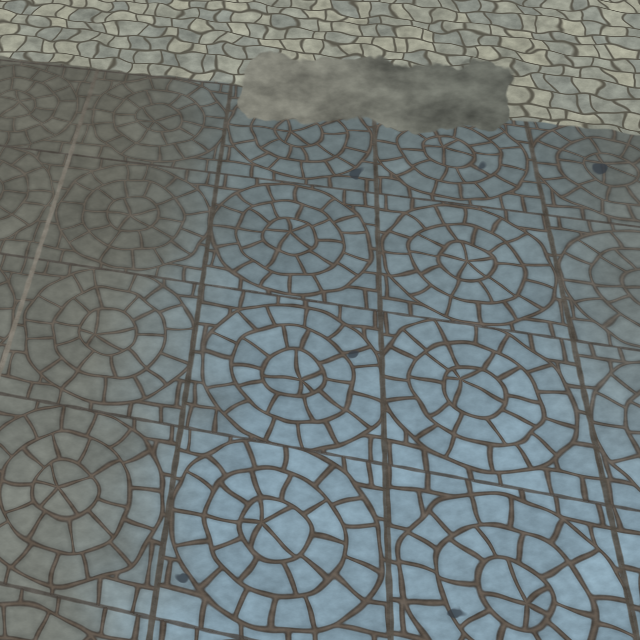
Give the GLSL for this texture, as a Shadertoy shader.

```glsl
// Worn paving seen in perspective: square tiles embossed with rings of stones,
// a strip of pale cobbles behind them and a cement repair on the border.
// A homography maps the canvas to tile units; jittered cuts split rings and rows.

float hash(vec2 p) {
    vec3 a = fract(p.xyx * 0.1031);
    a += dot(a, a.yzx + 33.33);
    return fract((a.x + a.y) * a.z);
}

float corner(vec2 cell, vec2 offset) {
    float angle = 6.2832 * hash(cell);
    return dot(vec2(cos(angle), sin(angle)), offset);
}

// Gradient noise, about -0.7 to 0.7
float noise(vec2 p) {
    vec2 i = floor(p), f = p - i, u = f * f * (3.0 - 2.0 * f), e = vec2(1, 0);
    return mix(mix(corner(i, f), corner(i + e, f - e), u.x),
               mix(corner(i + e.yx, f - e.yx), corner(i + 1.0, f - 1.0), u.x), u.y);
}

float fbm(vec2 p) {
    float sum = 0.0, gain = 0.6;
    for (int i = 0; i < 4; i++) {
        sum += gain * noise(p);
        p = mat2(1.6, 1.2, -1.2, 1.6) * p + 7.3;
        gain *= 0.55;
    }
    return sum;
}

float roundMin(float a, float b, float k) {
    float h = max(k - abs(a - b), 0.0) / k;
    return min(a, b) - 0.25 * h * h * k;
}

// Jittered cuts along a line of period n: distance to nearest cut, cell index
vec2 cuts(float x, float seed, float n) {
    float i = floor(x + 0.5), d = 1.0, id = i - 1.0;
    for (float j = i - 1.0; j < i + 1.5; j++) {
        float at = j + 0.4 * (hash(vec2(mod(j, n), seed)) - 0.5);
        d = min(d, abs(x - at));
        if (x >= at) id = j;
    }
    return vec2(d, mod(id, n));
}

// Rows of uneven stones: distance to joint, random value of the stone
vec2 masonry(vec2 p, float seed) {
    vec2 row = cuts(p.y, seed, 99.0);
    vec2 col = cuts(p.x + 0.37 * row.y, seed + 3.1 * row.y, 99.0);
    return vec2(roundMin(row.x, col.x, 0.08), hash(vec2(col.y, row.y + seed)));
}

// Three rings of stones in a tile, masonry in its corners
vec2 ringTile(vec2 tile) {
    vec2 cell = floor(tile), f = tile - cell - 0.5;
    float seed = floor(90.0 * hash(cell + 40.0));
    vec2 warp = 0.03 * vec2(noise(tile * 6.0), noise(tile * 6.0 + 19.0));
    vec2 drift = vec2(hash(cell + 7.0), hash(cell + 23.0)) - 0.5;
    vec2 c = f + warp + 0.09 * drift;
    float r = length(c) / 0.16, k = floor(r);
    if (k > 2.0) {
        vec2 m = masonry((f + 0.6 * warp) * 5.5, seed);
        return vec2(roundMin(m.x / 5.5, (r - 3.0) * 0.16, 0.012), m.y);
    }
    // The hub of the inner wedges sits off centre
    vec2 hub = k < 1.0 ? c + 0.14 * drift.yx : c;
    float n = 5.0 + 5.0 * k;
    vec2 spoke = cuts((atan(hub.y, hub.x) / 6.2832 + 0.5) * n, seed + k, n);
    float ring = abs(r - max(1.0, floor(r + 0.5))) * 0.16;
    return vec2(roundMin(ring, spoke.x * length(hub) * 6.2832 / n, 0.012),
                hash(vec2(spoke.y + 11.0 * k, seed)));
}

void mainImage(out vec4 fragColor, in vec2 fragCoord) {
    vec2 q = fragCoord / iResolution.xy;
    q.y = 1.0 - q.y;

    // Canvas to tile plane
    mat3 view = mat3(0.2278, 0.0215, -0.033, -0.061, 0.1232, -0.1122, 0.3411, 0.2708, 1.0);
    vec3 h = inverse(view) * vec3(q, 1.0);
    vec2 tile = h.xy / h.z;
    float aa = 0.6 * length(fwidth(tile));
    float grime = fbm(q * 7.0), grain = fbm(q * vec2(45.0, 70.0));

    // Tiles: warm dust on the left, cool light towards the front
    float cool = smoothstep(0.2, 0.5, q.x + 0.15 * q.y + 0.08 * grime);
    float front = smoothstep(0.15, 0.75, q.y);
    float shade = smoothstep(0.8, 1.0, q.x) * (1.0 - smoothstep(0.45, 0.85, q.y));
    vec3 dusty = mix(vec3(0.39, 0.39, 0.355), vec3(0.45, 0.465, 0.44), front);
    vec3 blue = mix(vec3(0.40, 0.445, 0.45), vec3(0.50, 0.59, 0.64), front);
    vec3 stone = mix(dusty, blue, cool * (1.0 - 0.6 * shade));
    vec2 s = ringTile(tile);
    vec3 col = stone * (0.96 + 0.09 * s.y + 0.14 * grime + 0.16 * grain);
    col *= mix(0.93, 1.02, smoothstep(0.01, 0.035, s.x));

    // Brown mortar with dark rims, fading under the dust
    float width = 0.0095 + 0.002 * cool + 0.006 * noise(tile * 9.0);
    vec3 mortar = mix(vec3(0.38, 0.34, 0.30), vec3(0.27, 0.25, 0.23), smoothstep(0.0, width, s.x));
    float wear = mix(0.5, 0.95, max(cool, front)) * (1.0 - 0.3 * shade);
    col = mix(col, mortar + 0.1 * grain, wear * (1.0 - smoothstep(width - aa, width + aa, s.x)));

    // Straight joints between tiles, bolder and chalky along the far left column
    vec2 border = 0.5 - abs(fract(tile) - 0.5) + 0.006 * noise(tile * 12.0);
    vec2 line = 1.0 - smoothstep(vec2(0.014, 0.009) - aa, vec2(0.014, 0.009) + aa, border);
    vec3 chalk = mix(vec3(0.50, 0.48, 0.44), vec3(0.32, 0.30, 0.27), smoothstep(0.08, 0.2, q.x));
    col = mix(col, vec3(0.30, 0.28, 0.26) + 0.12 * grain, 0.8 * line.y);
    col = mix(col, chalk + 0.12 * grain, 0.9 * line.x);

    // Scattered dark stains
    vec2 spot = floor(q * 6.0), at = 0.25 + 0.5 * vec2(hash(spot + 3.0), hash(spot + 61.0));
    float blot = length((fract(q * 6.0) - at) * vec2(0.8, 1.2)) + 0.09 * noise(q * 60.0);
    float stain = step(0.78, hash(spot + 5.0)) * (1.0 - smoothstep(0.03, 0.06, blot));
    col = mix(col, vec3(0.21, 0.24, 0.27), 0.75 * stain);

    // Pale cobbles behind the border
    vec2 sway = vec2(noise(tile * 5.0), noise(tile * 5.0 + 31.0));
    vec2 cob = masonry(tile * vec2(6.5, 6.0) + 0.65 * sway, 5.0);
    vec3 pale = mix(vec3(0.52, 0.54, 0.51), vec3(0.64, 0.64, 0.57), cob.y) * (1.0 + 0.3 * grain + 0.15 * grime);
    pale = mix(vec3(0.35, 0.34, 0.30), pale, smoothstep(0.05 - 4.0 * aa, 0.07 + 4.0 * aa, cob.x));
    float edge = q.y - 0.088 - 0.122 * q.x + 0.006 * noise(q * 30.0);
    col = mix(pale, col, smoothstep(-0.002, 0.002, edge));

    // Cement repair
    vec2 b = abs(q - vec2(0.587, 0.145 + 0.02 * (q.x - 0.587))) - vec2(0.18, 0.015);
    float patchDist = length(max(b, 0.0)) + min(max(b.x, b.y), 0.0) - 0.035 + 0.035 * fbm(q * 13.0);
    vec3 cement = mix(vec3(0.49, 0.49, 0.45), vec3(0.39, 0.40, 0.37), smoothstep(0.4, 0.75, q.x));
    cement *= 1.0 + 0.45 * fbm(q * vec2(14.0, 25.0)) + 0.2 * grain;
    col = mix(cement, col, smoothstep(-0.003, 0.003, patchDist));

    fragColor = vec4(col, 1.0);
}
```
